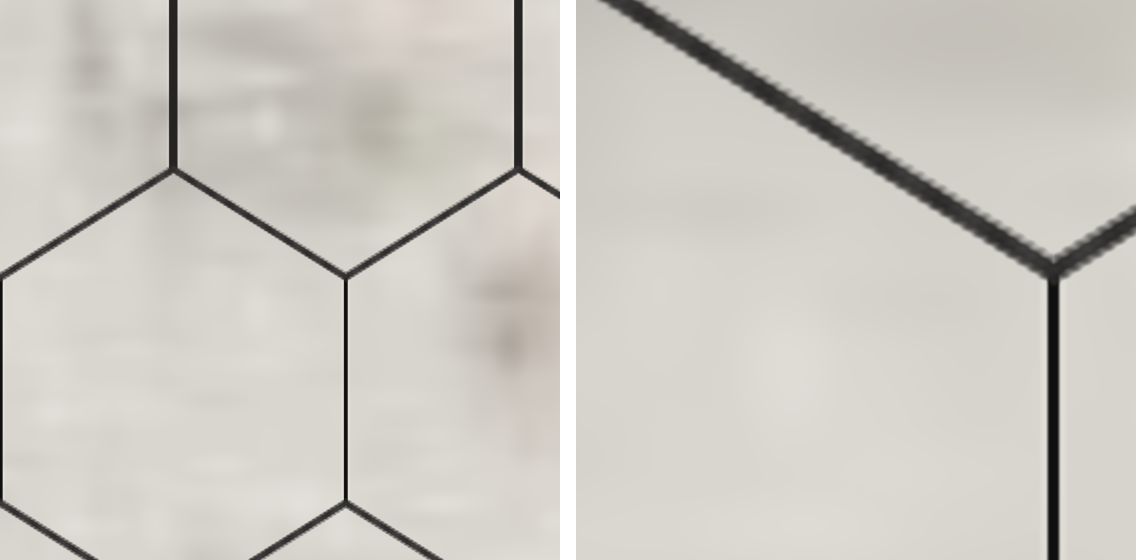
Left: the whole. Right: its middle third, enlarged.
Reproduce this pattern procedurally as a Shadertoy shader.

```glsl
const vec2 HEX_CENTER = vec2(0.3094, 0.3034);
const vec2 HEX_PITCH = vec2(0.6162, 0.5964);  // column width, row height
const float WALL_HEIGHT = 0.4036;
const float ROOF_RISE = 0.1927;

const vec3 STONE = vec3(0.848, 0.838, 0.812);
const vec3 SHADE = vec3(0.645, 0.628, 0.60);
const vec3 BLUSH = vec3(0.86, 0.81, 0.775);
const vec3 OLIVE = vec3(0.80, 0.79, 0.73);
const vec3 THIN_INK = vec3(0.06, 0.06, 0.058);
const vec3 THICK_INK = vec3(0.145, 0.143, 0.137);
const vec3 ROOF_INK = vec3(0.165, 0.16, 0.155);
const vec3 ROOF_WORN = vec3(0.25, 0.247, 0.24);

vec4 hash4(vec2 cell, float seed) {
    vec4 q = fract(vec4(cell.xyxy + seed) * vec4(0.1031, 0.1130, 0.0973, 0.1099));
    q += dot(q, q.wzxy + 33.33);
    return fract((q.xxyz + q.yzzw) * q.zywx);
}

float softSpot(vec2 p, vec2 center, vec2 radius) {
    vec2 q = (p - center) / radius;
    return exp(-dot(q, q));
}

// Cellular smudges: one soft, upright or flat oval per cell, light or dark
float smudges(vec2 p, float seed) {
    vec2 base = floor(p);
    float sum = 0.0;
    for (int y = -1; y <= 1; y++) {
        for (int x = -1; x <= 1; x++) {
            vec2 cell = base + vec2(x, y);
            vec4 h = hash4(cell, seed);
            vec2 radius = h.z > 0.5 ? vec2(0.95, 0.42) : vec2(0.42, 0.95);
            vec2 q = (p - cell - h.xy) / radius;
            float falloff = max(0.0, 1.0 - dot(q, q));
            sum += (h.w * 2.0 - 1.0) * falloff * falloff;
        }
    }
    return sum;
}

vec3 marble(vec2 p) {
    // Broad veined zones; the rest of the stone stays pale
    float upperVein = softSpot(p, vec2(0.48, 0.80), vec2(0.27, 0.17));
    float leftVein = softSpot(p, vec2(0.16, 0.87), vec2(0.045, 0.11));
    float sideVein = softSpot(p, vec2(0.92, 0.41), vec2(0.10, 0.12));
    float zone = max(max(upperVein, leftVein), sideVein);

    float mottle = smudges(p * vec2(5.0, 7.0), 11.0)
                 + 0.7 * smudges(p * vec2(10.0, 14.0), 47.0);
    float tone = 0.52 * upperVein + 0.45 * leftVein + 0.55 * sideVein
               + mottle * mix(0.15, 0.46, zone);

    vec3 color = mix(STONE, OLIVE, 0.55 * softSpot(p, vec2(0.72, 0.74), vec2(0.12, 0.12)));
    float blush = softSpot(p, vec2(0.74, 0.97), vec2(0.16, 0.10))
                + softSpot(p, vec2(0.96, 0.48), vec2(0.10, 0.30));
    color = mix(color, BLUSH, 0.6 * min(blush, 1.0));
    return color + (SHADE - STONE) * clamp(tone, -0.2, 1.0);
}

// Distances inside a hexagon to its upright walls (x) and sloped roofs (y)
vec2 hexInsets(vec2 p, vec2 center) {
    vec2 period = HEX_PITCH * vec2(1.0, 2.0);
    vec2 q = abs(mod(p - center + 0.5 * period, period) - 0.5 * period);
    float halfWidth = 0.5 * HEX_PITCH.x;
    vec2 roofNormal = normalize(vec2(ROOF_RISE, halfWidth));
    float roof = dot(vec2(0.0, 0.5 * WALL_HEIGHT + ROOF_RISE) - q, roofNormal);
    return vec2(halfWidth - q.x, roof);
}

float stroke(float dist, float halfWidth, float blur) {
    return 1.0 - smoothstep(halfWidth - blur, halfWidth + blur, dist);
}

void mainImage(out vec4 fragColor, in vec2 fragCoord) {
    vec2 p = fragCoord / iResolution.y;
    float pixel = 1.0 / iResolution.y;

    // Choose between the two interleaved rows
    vec2 evenRow = hexInsets(p, HEX_CENTER);
    vec2 oddRow = hexInsets(p, HEX_CENTER + HEX_PITCH * vec2(0.5, 1.0));
    bool isEven = min(evenRow.x, evenRow.y) > min(oddRow.x, oddRow.y);
    vec2 inset = isEven ? evenRow : oddRow;

    // Walls alternate thin and thick by row, with a faint pale rim
    float wallHalf = isEven ? 0.0034 : 0.0076;
    float wallBlur = max(0.7 * pixel, 0.0014);
    float wall = stroke(inset.x, wallHalf, wallBlur);
    float rim = stroke(inset.x, wallHalf + 0.004, 0.002);

    // Roofs have a soft, finely stepped edge and unevenly worn ink
    float steps = sin(p.x * 480.0) * sin(p.y * 760.0);
    float roofHalf = 0.0060 + 0.0011 * steps;
    float roof = stroke(inset.y, roofHalf, max(pixel, 0.0034));
    float wear = 0.5 + 0.3 * sin(p.x * 180.0) + 0.2 * steps;

    vec3 color = marble(p);
    color += 0.035 * rim;
    color = mix(color, isEven ? THIN_INK : THICK_INK, wall);
    color = mix(color, mix(ROOF_INK, ROOF_WORN, wear), roof);
    fragColor = vec4(clamp(color, 0.0, 1.0), 1.0);
}
```
